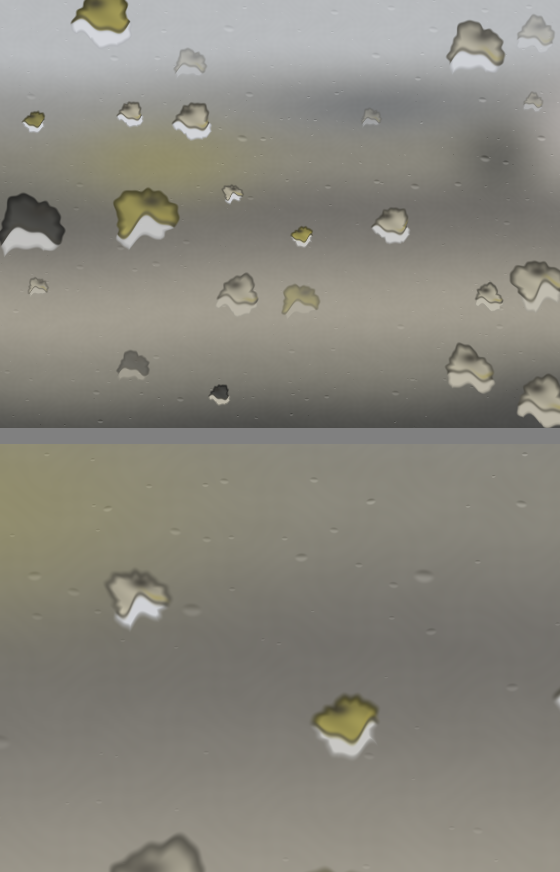
Top, the full canvas; bottom, a detail of the centre.
Write a Shadertoy shader that draws this texture.

```glsl
vec2 hash2(vec2 cell) {
    return fract(sin(vec2(dot(cell, vec2(127.1, 311.7)), dot(cell, vec2(269.5, 183.3)))) * 43758.5);
}

float glow(vec2 p, vec2 center, vec2 size) {
    vec2 q = (p - center) / size;
    return exp(-dot(q, q));
}

// Out-of-focus bands and patches behind the glass
vec3 blurredScene(vec2 p) {
    float y = p.y + 0.012 * sin(p.x * 4.0 + 1.0) + 0.006 * sin(p.x * 9.0);
    vec3 col = mix(vec3(0.29, 0.29, 0.28), vec3(0.51, 0.50, 0.46), smoothstep(-0.03, 0.14, y));
    col = mix(col, vec3(0.63, 0.61, 0.56), smoothstep(0.10, 0.27, y));
    col = mix(col, vec3(0.45, 0.44, 0.42), smoothstep(0.27, 0.51, y));
    col = mix(col, vec3(0.54, 0.53, 0.49), smoothstep(0.50, 0.62, y));
    col = mix(col, vec3(0.58, 0.58, 0.57), smoothstep(0.63, 0.76, y));
    col = mix(col, vec3(0.72, 0.73, 0.74), smoothstep(0.74, 0.90, y));
    col = mix(col, vec3(0.58, 0.56, 0.40), 0.75 * glow(p, vec2(0.38, 0.62), vec2(0.20, 0.09)));
    col = mix(col, vec3(0.43, 0.44, 0.45), 0.70 * glow(p, vec2(0.88, 0.75), vec2(0.24, 0.06)));
    col = mix(col, vec3(0.33, 0.33, 0.32), 0.70 * glow(p, vec2(1.17, 0.63), vec2(0.10, 0.09)));
    col = mix(col, vec3(0.70, 0.68, 0.67), 0.80 * glow(p, vec2(1.34, 0.70), vec2(0.10, 0.13)));
    col = mix(col, vec3(0.40, 0.40, 0.37), 0.50 * glow(p, vec2(0.0, 0.53), vec2(0.24, 0.08)));
    return mix(col, vec3(0.27), 0.60 * glow(p, vec2(1.32, 0.06), vec2(0.20, 0.09)));
}

// Tiny beads: a pale body with a dark upper side
vec3 addSpecks(vec3 col, vec2 p, float cellSize, float density, float strength) {
    vec2 cell = floor(p / cellSize);
    vec2 rnd = hash2(cell + 31.0);
    vec2 q = fract(p / cellSize) - 0.25 - 0.5 * hash2(cell + 7.0);
    q.y += 0.3 * q.x * (rnd.y - 0.5);
    float radius = 0.06 + 0.15 * rnd.y * rnd.y;
    float d = length(q * vec2(0.8, 1.2)) / radius;
    float body = (1.0 - smoothstep(0.5, 1.2, d)) * step(rnd.x, density);
    float shade = mix(0.8, -1.0, smoothstep(-0.3, 0.7, q.y / radius));
    return col + strength * body * shade;
}

// Ragged drop: refracting cap over a bright, arched fringe
vec3 addDrop(vec3 col, vec2 p, vec2 center, float radius, vec2 rnd) {
    vec2 q = (p - center) / radius;
    float seed = 6.283 * rnd.x;
    q.x += 0.35 * (rnd.y - 0.5) * q.y;
    float angle = atan(q.y, q.x);
    float outline = 0.92 + 0.10 * sin(3.0 * angle + seed) + 0.06 * sin(5.0 * angle + 2.3 * seed)
                  + 0.03 * sin(11.0 * angle + 5.0 * seed) + 0.02 * sin(17.0 * angle + seed);
    float arch = -0.72 + 0.24 * sin(3.2 * q.x + seed) + 0.10 * sin(7.0 * q.x + 3.0 * seed);
    float d = max(length(q * vec2(1.0, 0.95)) - outline, arch - q.y);
    float blur = 0.0035 / radius;
    float body = 1.0 - smoothstep(-blur, blur, d);
    float seam = arch + 0.52 + 0.08 * sin(5.0 * q.x + 2.0 * seed);
    float isCap = smoothstep(-blur, blur, q.y - seam);

    // Cap tone: beige, olive or charcoal
    float kind = fract(rnd.x * 7.3 + rnd.y * 3.1);
    float charcoal = smoothstep(0.66, 0.70, kind);
    vec3 tone = mix(vec3(0.65, 0.63, 0.56), vec3(0.57, 0.54, 0.30), smoothstep(0.40, 0.45, kind));
    tone = mix(tone, vec3(0.25, 0.25, 0.24), charcoal);
    vec3 cap = tone * (1.08 - 0.18 * q.y + 0.06 * sin(4.0 * q.x + 6.0 * q.y + seed));
    cap *= 1.0 - 0.50 * smoothstep(-0.28, 0.0, d);
    cap = mix(cap, vec3(0.20, 0.19, 0.17), 0.75 * glow(q, vec2(0.3 * sin(seed), 0.55), vec2(0.34, 0.20)));
    cap = mix(cap, vec3(0.64, 0.59, 0.30), 0.5 * (1.0 - charcoal) * glow(q, vec2(0.6, seam + 0.22), vec2(0.35, 0.10)));

    vec3 fringe = mix(vec3(0.74, 0.72, 0.66), vec3(0.83, 0.84, 0.86), smoothstep(0.25, 0.60, center.y));
    fringe *= 1.0 - 0.16 * smoothstep(-0.14, 0.0, d);
    vec3 drop = mix(fringe, cap, isCap);
    float crease = exp(-pow((q.y - seam - 0.06) / 0.08, 2.0));
    drop = mix(drop, vec3(0.26, 0.25, 0.22), 0.55 * crease);

    // Some drops are faint films
    float opacity = mix(0.35, 0.97, smoothstep(0.05, 0.35, rnd.y));
    return mix(col, drop, body * opacity);
}

void mainImage(out vec4 fragColor, in vec2 fragCoord) {
    vec2 p = fragCoord / iResolution.y;
    vec3 col = blurredScene(p);

    // Faint mottling of the wet film
    col += 0.004 * sin(43.0 * p.x + 3.0 * sin(37.0 * p.y)) * sin(61.0 * p.y + 2.0 * sin(29.0 * p.x));
    col += 0.004 * sin(190.0 * p.x + 4.0 * sin(71.0 * p.y)) * sin(230.0 * p.y + 3.0 * sin(83.0 * p.x));
    float wetBand = 0.5 + glow(p, vec2(1.0, 0.68), vec2(0.5, 0.14)) + glow(p, vec2(0.7, 0.0), vec2(0.8, 0.08));
    col = addSpecks(col, p, 0.050, 0.20, 0.10 * wetBand);
    col = addSpecks(col, p + 3.7, 0.021, 0.16, 0.08 * wetBand);

    // Large drops on a jittered grid
    vec2 home = floor(p / 0.2);
    for (int j = -1; j <= 1; j++) {
        for (int i = -1; i <= 1; i++) {
            vec2 cell = home + vec2(i, j);
            vec2 rnd = hash2(cell + 12.0);
            vec2 pick = hash2(cell + 57.0);
            if (pick.x > 0.62) continue;
            vec2 center = 0.2 * (cell + 0.2 + 0.6 * hash2(cell + 83.0));
            addDrop(col, p, center, 0.05, rnd);
            col = addDrop(col, p, center, 0.024 + 0.058 * pick.y * pick.y, rnd);
        }
    }
    fragColor = vec4(clamp(col, 0.0, 1.0), 1.0);
}
```
